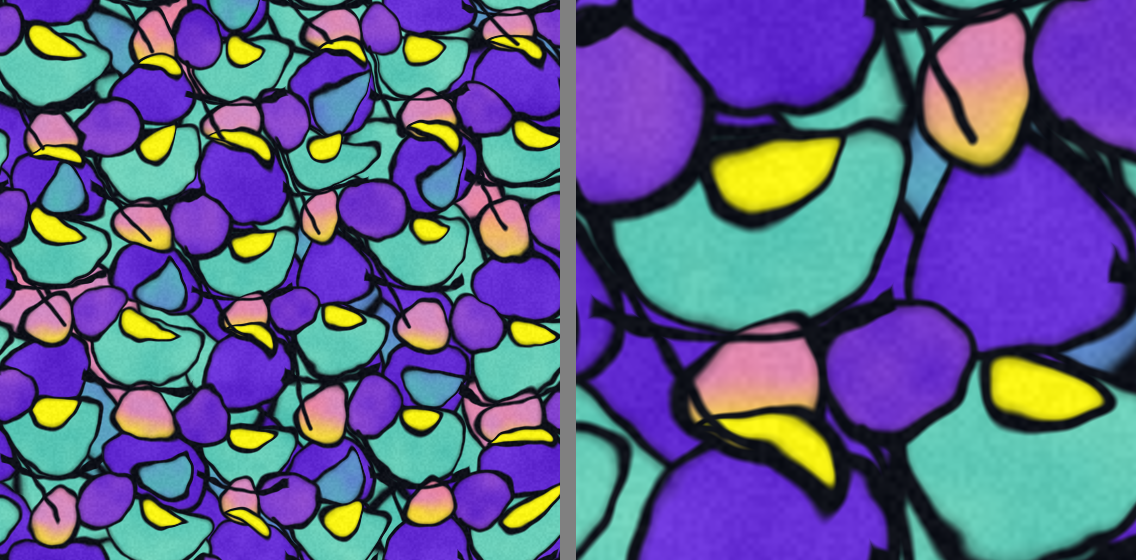
Left: the whole. Right: its middle third, enlarged.
Write a WebGL 1 fragment shader that draws this pattern.

```glsl
precision highp float;
uniform vec2 u_resolution;

const vec3 INK = vec3(0.05, 0.06, 0.09);
const vec3 YELLOW = vec3(0.98, 0.96, 0.08);
const float SOFT = 0.014;

vec2 hash2(vec2 p) {
  vec3 q = fract(p.xyx * vec3(0.1031, 0.1030, 0.0973));
  q += dot(q, q.yzx + 33.33);
  return fract((q.xx + q.yz) * q.zy);
}

float noise(vec2 p) {
  vec2 i = floor(p), f = fract(p);
  f = f * f * (3.0 - 2.0 * f);
  float low = mix(hash2(i).x, hash2(i + vec2(1, 0)).x, f.x);
  float high = mix(hash2(i + vec2(0, 1)).x, hash2(i + 1.0).x, f.x);
  return mix(low, high, f.y);
}

// Approximate distance to a turned ellipse, bent and tapered along its length
float petal(vec2 p, vec2 halfSize, float turn, float bend, float taper) {
  float c = cos(turn), s = sin(turn);
  vec2 q = vec2(c * p.x + s * p.y, c * p.y - s * p.x);
  q.y -= bend * (q.x * q.x / halfSize.x - 0.35 * halfSize.x);
  q.y /= 1.0 - taper * clamp(q.x / halfSize.x, -1.0, 1.0);
  float k = length(q / halfSize) + 0.001;
  return k * (k - 1.0) / (length(q / (halfSize * halfSize)) + 0.001);
}

float segment(vec2 p, vec2 a, vec2 b) {
  vec2 ab = b - a;
  return length(p - a - ab * clamp(dot(p - a, ab) / dot(ab, ab), 0.0, 1.0));
}

// Diagonal slivers: x = distance to the border, y = random value of the cell
vec2 shards(vec2 p) {
  vec2 q = vec2(dot(p, vec2(0.62, -0.78)) * 0.75, dot(p, vec2(0.78, 0.62)) * 1.8);
  vec2 cell = floor(q);
  float nearest = 9.0, second = 9.0, id = 0.0;
  for (int j = -1; j <= 1; j++) {
    for (int i = -1; i <= 1; i++) {
      vec2 c = cell + vec2(i, j);
      vec2 h = hash2(c + 71.0);
      float d = length(c + 0.1 + 0.8 * h - q);
      second = min(second, max(nearest, d));
      if (d < nearest) { nearest = d; id = fract(h.x * 7.0 + h.y * 5.0); }
    }
  }
  return vec2((second - nearest) * 0.33, id);
}

// Paints a filled shape with a shaded rim and an ink outline
void lay(inout vec3 col, float d, vec3 fill, float width) {
  fill *= mix(0.68, 1.0, smoothstep(0.0, 0.07, -d));
  col = mix(col, fill, 1.0 - smoothstep(-SOFT, SOFT, d));
  col = mix(col, INK, 1.0 - smoothstep(width - SOFT, width + SOFT, abs(d)));
}

void main() {
  vec2 p = gl_FragCoord.xy / u_resolution.y * 6.0 - vec2(0.6, 0.0);
  vec2 raw = p;

  // Hand-drawn wobble, large and small
  p += 0.26 * (vec2(noise(raw * 1.3 + 5.0), noise(raw * 1.3 + 40.0)) - 0.5);
  p += 0.035 * (vec2(noise(raw * 9.0), noise(raw * 9.0 + 60.0)) - 0.5);

  // Watercolour washes
  float wash = 0.65 * noise(raw * 1.9 + 20.0) + 0.35 * noise(raw * 6.0);
  float width = 0.012 + 0.02 * noise(raw * 3.5 + 90.0);
  vec3 teal = mix(vec3(0.30, 0.75, 0.69), vec3(0.48, 0.85, 0.75), wash);
  vec3 purple = mix(vec3(0.32, 0.10, 0.77), vec3(0.46, 0.24, 0.89), wash);
  vec3 violet = mix(purple, vec3(0.66, 0.36, 0.78), 0.7 * wash);
  vec3 blue = mix(teal, vec3(0.33, 0.40, 0.82), wash);
  vec3 pink = mix(vec3(0.94, 0.52, 0.60), vec3(0.80, 0.55, 0.80), wash);

  // Background slivers
  vec2 shard = shards(p);
  vec3 ground = shard.y < 0.55 ? teal : shard.y < 0.82 ? purple : shard.y < 0.94 ? blue : pink;
  vec3 col = ground;
  lay(col, -shard.x, ground, width);

  // Staggered clusters, painted from the top row down and left to right
  float strokes = 1.0;
  for (int k = 0; k < 4; k++) {
    float row = floor(p.y) + 1.0 - float(k);
    float shift = mod(row, 2.0);
    float first = floor((p.x - shift + 0.6) * 0.5);
    for (int i = 0; i < 2; i++) {
      vec2 site = vec2(2.0 * (first - 1.0 + float(i)) + shift, row);
      vec2 h = hash2(site + 13.0), g = hash2(site + 47.0), e = hash2(site + 83.0);
      vec2 l = p - site - 0.16 * (h - 0.5);

      // Teal bowl holding a yellow leaf
      vec2 b = l - vec2(0.98, 0.30);
      lay(col, petal(b, vec2(0.57, 0.36), 0.3 * (g.x - 0.5), 0.35, 0.15), teal, width);
      vec2 leaf = vec2(0.23 + 0.07 * g.y, 0.12 + 0.05 * e.x);
      lay(col, petal(b - vec2(0.05, 0.17), leaf, 1.3 * (e.y - 0.45), 0.25, 0.4), YELLOW, width);

      // Large purple stone, at times with a bluish inlay
      vec2 stone = vec2(0.44 + 0.1 * h.x, 0.36 + 0.1 * g.y);
      lay(col, petal(l, stone, 0.9 * (h.y - 0.65), -0.2, 0.2 * (e.x - 0.5)), purple, width);
      if (g.x > 0.6)
        lay(col, petal(l - vec2(0.1, -0.06), vec2(0.33, 0.2), 1.6 * e.y, 0.4, 0.5), blue, width);

      // Round violet stone beside a pink petal that fades to yellow
      lay(col, petal(l - vec2(0.48, 0.66), vec2(0.31, 0.26 + 0.06 * e.y), 2.0 * g.x, 0.1, 0.2), violet, width);
      vec2 bud = l - vec2(-0.04, 0.61);
      vec3 blush = mix(pink, YELLOW, 0.75 * smoothstep(0.05, -0.28, bud.y + 0.3 * (wash - 0.5)));
      lay(col, petal(bud, vec2(0.29, 0.22 + 0.06 * g.x), 1.2 + 0.7 * (h.x - 0.5), 0.1, 0.3), blush, width);
      if (e.x > 0.3)
        lay(col, petal(l - vec2(0.03, 0.38), vec2(0.27, 0.09), -0.5 * h.y, -0.4, -0.4), YELLOW, width);

      // Blotchy swoosh under the bowl and a long slanted vein
      vec2 c = l - vec2(0.92, -0.10);
      float blot = 0.055 * noise(raw * 14.0) * smoothstep(0.1, 0.5, abs(c.x));
      float swoosh = max(abs(c.y - 0.5 * c.x * c.x + 0.05) - blot, abs(c.x) - 0.52);
      float vein = segment(l, vec2(0.32, 0.42), vec2(0.75 + 0.3 * g.y, -0.55)) - 0.004;
      strokes = min(strokes, min(swoosh, h.y > 0.35 ? vein : 1.0));
    }
  }
  col = mix(col, INK, 1.0 - smoothstep(0.004, 0.004 + 2.0 * SOFT, strokes));

  // Paper grain
  col += 0.05 * (noise(raw * 45.0) - 0.5);
  gl_FragColor = vec4(clamp(col, 0.0, 1.0), 1.0);
}
```
